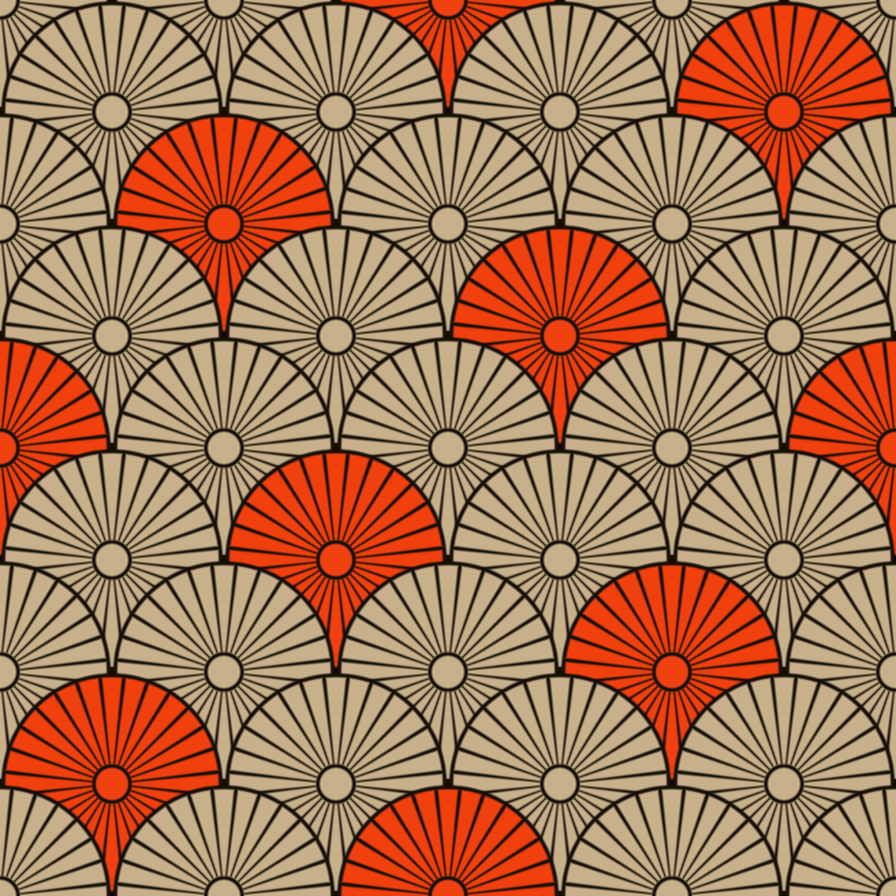
Write a three.js fragment shader that draws this pattern.

```glsl
// Overlapping rows of spoked fans in tan, with every fourth fan red on a diagonal.
#define HALF_STEPS 8.0     // half fan widths across, and rows up
#define SPOKES 28.0
#define RIM_OUTER 0.988    // radii are in half fan widths
#define RIM_INNER 0.953
#define HUB_RADIUS 0.162
#define HUB_LINE 0.017     // half widths of lines
#define SPOKE_THIN 0.004
#define SPOKE_THICK 0.018
#define SOFT 0.014
#define TAN vec3(0.78, 0.69, 0.54)
#define RED vec3(0.94, 0.25, 0.05)
#define INK vec3(0.08, 0.055, 0.03)

varying vec2 vUv;

const float TAU = 6.2831853;

// 1 where the signed distance is negative, with a soft edge
float inside(float dist) {
  return 1.0 - smoothstep(-SOFT, SOFT, dist);
}

// Centre of the nearest fan in a row; odd rows shift by half a fan
vec2 fanCentre(float x, float row) {
  float shift = mod(row, 2.0);
  return vec2(2.0 * floor((x - shift) * 0.5 + 0.5) + shift, row);
}

vec3 fanColour(vec2 p, vec2 centre) {
  vec2 q = p - centre;
  float radius = length(q);

  // Red fans climb diagonally through the rows
  float diagonal = mod(centre.x + 3.0 * centre.y + 4.0, 8.0);
  vec3 fill = diagonal < 0.5 ? RED : TAN;

  // Tapered spokes, placed evenly on both sides of the vertical
  float turn = atan(q.x, q.y) / TAU * SPOKES;
  float angle = abs(fract(turn) - 0.5) * TAU / SPOKES;
  float halfWidth = mix(SPOKE_THIN, SPOKE_THICK, radius);
  float spokes = inside(radius * sin(angle) - halfWidth);
  spokes *= 1.0 - inside(radius - HUB_RADIUS);

  // Hub ring and outer rim
  float hub = inside(abs(radius - HUB_RADIUS) - HUB_LINE);
  float rim = 1.0 - inside(radius - RIM_INNER);

  return mix(fill, INK, max(spokes, max(hub, rim)));
}

void main() {
  vec2 p = vUv * HALF_STEPS;
  float row = floor(p.y);

  // The row below the point overlaps the tails of the row above it
  vec2 front = fanCentre(p.x, row);
  vec2 back = fanCentre(p.x, row + 1.0);
  float cover = inside(length(p - front) - RIM_OUTER);
  vec3 colour = mix(fanColour(p, back), fanColour(p, front), cover);

  gl_FragColor = vec4(colour, 1.0);
}
```
